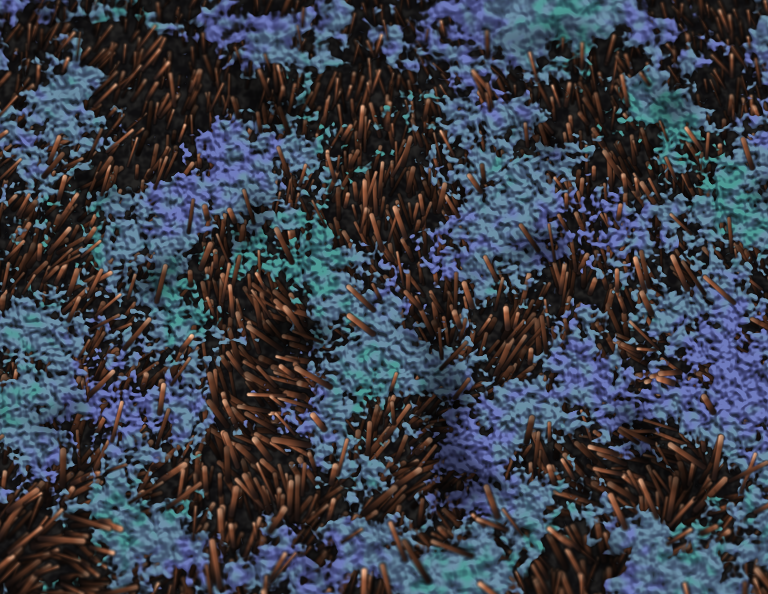
A Shadertoy shader for this texture:

```glsl
const vec3 SOIL_DARK = vec3(0.055, 0.052, 0.058);
const vec3 SOIL_LIGHT = vec3(0.15, 0.145, 0.14);
const vec3 STALK_BASE = vec3(0.13, 0.09, 0.08);
const vec3 STALK_RUST = vec3(0.42, 0.25, 0.17);
const vec3 STALK_TIP = vec3(0.72, 0.55, 0.44);
const vec3 LICHEN_SHADE = vec3(0.13, 0.17, 0.21);
const vec3 LICHEN_SLATE = vec3(0.24, 0.31, 0.41);
const vec3 LICHEN_PALE = vec3(0.42, 0.56, 0.65);
const vec3 VIOLET_TINT = vec3(1.03, 0.86, 1.14);
const vec3 TEAL_TINT = vec3(0.72, 1.08, 0.90);

const float STALK_CELL = 0.045;    // spacing of stalks, in canvas heights
const float STALK_RADIUS = 0.0042;
const float FOCUS_BLUR = 0.0022;
const float EDGE_BLUR = 0.0050;
const float LICHEN_BIAS = 0.05;    // raises lichen cover
const float RELIEF_STEP = 0.005;
const int UNDER_LAYERS = 5;
const int OVER_LAYERS = 2;

vec4 hash4(vec2 p) {
    vec4 h = fract(p.xyxy * vec4(0.1031, 0.1030, 0.0973, 0.1099));
    h += dot(h, h.wzxy + 33.33);
    return fract((h.xxyz + h.yzzw) * h.zywx);
}

float cornerSlope(vec2 id, vec2 offset) {
    float angle = 6.2832 * hash4(id).x;
    return dot(vec2(cos(angle), sin(angle)), offset);
}

float gradientNoise(vec2 p) {
    vec2 i = floor(p), f = fract(p);
    vec2 u = f * f * f * (f * (f * 6.0 - 15.0) + 10.0);
    vec2 e = vec2(1.0, 0.0);
    return mix(mix(cornerSlope(i, f), cornerSlope(i + e, f - e), u.x),
               mix(cornerSlope(i + e.yx, f - e.yx), cornerSlope(i + 1.0, f - 1.0), u.x), u.y);
}

// Broad distribution of lichen, thinner at the upper left
float clumps(vec2 p) {
    float bare = smoothstep(0.5, 0.95, p.y) * (1.0 - smoothstep(0.25, 0.85, p.x));
    return gradientNoise(p * vec2(5.0, 6.3) + 7.3)
         + 0.6 * gradientNoise(p * vec2(12.0, 15.0) + 31.0) - 0.16 * bare;
}

// Fine branching grain; soft areas lose the smallest octaves
float crumbs(vec2 p, float defocus) {
    p += 0.006 * vec2(gradientNoise(p * 30.0), gradientNoise(p * 30.0 + 50.0));
    return 0.42 * gradientNoise(p * 34.0)
         + mix(0.48, 0.30, defocus) * gradientNoise(p * 72.0 + 11.0)
         + mix(0.34, 0.10, defocus) * gradientNoise(p * 125.0 + 23.0);
}

// Stalks flatten and splay in the foreground, stand upright behind
float stalkAngle(vec2 root, float jitter) {
    float splay = mix(3.4, 0.8, smoothstep(0.15, 0.7, root.y));
    return 1.5708 + splay * gradientNoise(root * 3.2 + 4.0)
         + 0.55 * (root.x - 0.65) + 0.9 * (jitter - 0.5);
}

// One scattered layer of capsules: rgb is colour, a is cover
vec4 stalkLayer(vec2 p, float seed, float density, float blur) {
    vec4 layer = vec4(0.0);
    vec2 cell = floor(p / STALK_CELL);
    for (int y = 1; y >= -1; y--)
    for (int x = -1; x <= 1; x++) {
        vec2 id = cell + vec2(x, y);
        vec4 rnd = hash4(id + seed * 17.0);
        vec4 look = hash4(id + seed * 29.0 + 91.0);
        vec2 root = (id + rnd.xy) * STALK_CELL;
        float size = mix(1.25, 0.8, clamp(root.y, 0.0, 1.0));
        float angle = stalkAngle(root, rnd.w);
        vec2 axis = vec2(cos(angle), sin(angle));
        vec2 rel = p - root;
        float halfLength = mix(0.010, 0.032, look.x) * size;
        float radius = STALK_RADIUS * mix(0.6, 1.25, look.y) * size;
        float along = clamp(dot(rel, axis) / halfLength, -1.0, 1.0);
        float side = dot(rel, vec2(-axis.y, axis.x)) / radius;
        float dist = length(rel - axis * along * halfLength) - radius;

        float rise = 0.5 + 0.5 * along;
        vec3 color = mix(STALK_BASE, STALK_RUST, smoothstep(0.0, 0.65, rise));
        color = mix(color, STALK_TIP, smoothstep(0.72, 1.0, rise) * mix(0.3, 1.0, look.z));
        color *= mix(0.6, 1.3, look.w) * (0.9 + 0.25 * clamp(side, -1.0, 1.0));
        float cover = 1.0 - smoothstep(-blur, blur, dist);
        cover *= step(rnd.z, density - 0.5 * clumps(root));
        layer = mix(layer, vec4(color, 1.0), cover);
    }
    return layer;
}

void mainImage(out vec4 fragColor, in vec2 fragCoord) {
    vec2 p = fragCoord / iResolution.y;
    float defocus = smoothstep(0.2, 0.5, abs(p.y - 0.5));
    float blur = max(mix(FOCUS_BLUR, EDGE_BLUR, defocus), 0.75 / iResolution.y);

    // Dark litter
    float grain = crumbs(p + 3.0, defocus);
    vec3 color = mix(SOIL_DARK, SOIL_LIGHT, smoothstep(-0.25, 0.4, grain));

    // Stalks below the lichen, brighter toward the top layer
    for (int i = 0; i < UNDER_LAYERS; i++) {
        vec4 stalks = stalkLayer(p, float(i) + 1.0, 0.62, blur);
        float light = mix(0.45, 1.1, float(i) / float(UNDER_LAYERS - 1));
        color = mix(color * mix(1.0, 0.9, stalks.a), stalks.rgb * light, stalks.a);
    }

    // Lichen crust lit from above
    float detail = crumbs(p, defocus);
    float height = clumps(p) + detail + LICHEN_BIAS;
    float relief = detail - crumbs(p + vec2(0.3, 1.0) * RELIEF_STEP, defocus);
    float tone = 0.5 + 1.0 * relief + 0.55 * detail + 0.25 * height;
    vec3 lichen = mix(LICHEN_SHADE, LICHEN_SLATE, smoothstep(0.1, 0.5, tone));
    lichen = mix(lichen, LICHEN_PALE, smoothstep(0.42, 0.85, tone));
    float hue = gradientNoise(p * 4.5 + 60.0) + 0.5 * gradientNoise(p * 40.0 + 80.0);
    lichen *= mix(vec3(1.0), VIOLET_TINT, smoothstep(0.0, 0.35, hue));
    lichen *= mix(vec3(1.0), TEAL_TINT, smoothstep(0.1, 0.45, -hue));
    color *= 1.0 - 0.3 * smoothstep(-0.25, 0.05, height);
    color = mix(color, lichen, smoothstep(-0.04, 0.10 + 10.0 * blur, height));

    // Sparse stalks poking through
    for (int i = 0; i < OVER_LAYERS; i++) {
        vec4 stalks = stalkLayer(p, float(i) + 20.0, 0.24, blur);
        color = mix(color, stalks.rgb * 1.15, stalks.a);
    }

    // Deep hollows
    float hollow = smoothstep(0.18, 0.5, gradientNoise(p * vec2(6.0, 8.0) + 120.0));
    fragColor = vec4(color * (1.0 - 0.5 * hollow), 1.0);
}
```
